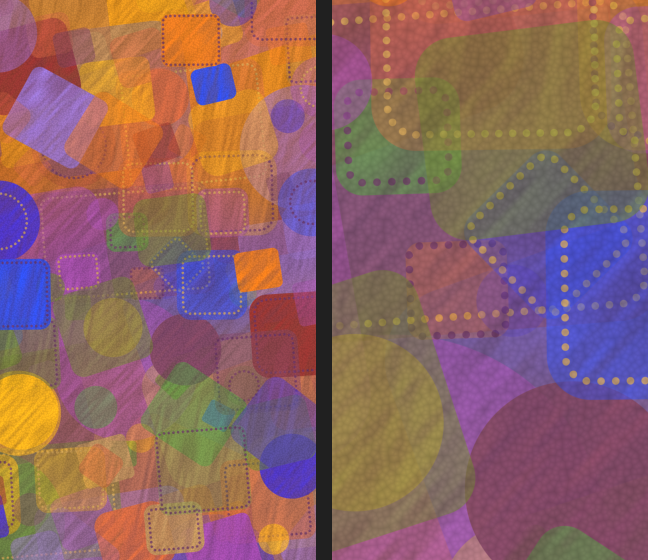
Left: the whole. Right: its middle third, enlarged.
Give the GLSL for this background, as a Shadertoy shader.

```glsl
// Collage of translucent rounded boxes and discs, some with dotted seams, over a
// wash that runs from warm orange to a cool middle band. Shapes are scattered in
// a loop, large to small; cellular grain and brushed streaks roughen the paint.

const int   SHAPES       = 120;
const float LARGE_SHARE  = 0.17;   // first part of the loop: big backdrop shapes
const float DISC_SHARE   = 0.25;
const float SOLID_SHARE  = 0.17;   // small shapes that are almost opaque
const float DOT_SHARE    = 0.30;
const float DOT_RADIUS   = 0.0040; // lengths are in canvas widths
const float DOT_SPACING  = 0.0150;
const float BASE_TILT    = 0.18;
const float GRAIN_CELLS  = 160.0;
const float GRAIN_AMOUNT = 0.15;
const float STREAK_AMOUNT = 0.20;
const float HALF_PI      = 1.570796;
const vec3  WARM_WASH    = vec3(0.90, 0.53, 0.08);
const vec3  EARTH_WASH   = vec3(0.70, 0.43, 0.27);
const vec3  COOL_WASH    = vec3(0.48, 0.32, 0.54);
const vec3  HAZE         = vec3(0.58, 0.43, 0.37);

// Ordered from warm to cool, so a skewed pick shifts the temperature.
const vec3 PAINTS[12] = vec3[12](
    vec3(1.00, 0.72, 0.06), vec3(0.96, 0.48, 0.08), vec3(0.84, 0.40, 0.24),
    vec3(0.76, 0.58, 0.36), vec3(0.58, 0.18, 0.17), vec3(0.40, 0.53, 0.16),
    vec3(0.25, 0.64, 0.22), vec3(0.48, 0.25, 0.38), vec3(0.64, 0.28, 0.70),
    vec3(0.58, 0.43, 0.82), vec3(0.14, 0.28, 0.96), vec3(0.26, 0.18, 0.82));

vec3 hash3(float n) {
    vec3 h = fract(n * vec3(0.1031, 0.1030, 0.0973));
    h += dot(h, h.yxz + 33.33);
    return fract((h.xxy + h.yxx) * h.zyx);
}

vec2 hash2(vec2 cell) {
    vec3 h = fract(cell.xyx * vec3(0.1031, 0.1030, 0.0973));
    h += dot(h, h.yzx + 33.33);
    return fract((h.xx + h.yz) * h.zy);
}

float valueNoise(vec2 p) {
    vec2 i = floor(p), f = fract(p);
    f = f * f * (3.0 - 2.0 * f);
    vec2 e = vec2(1.0, 0.0);
    return mix(mix(hash2(i).x, hash2(i + e).x, f.x),
               mix(hash2(i + e.yx).x, hash2(i + e.xx).x, f.x), f.y);
}

// Distance to the nearest random point, about 0..1.
float cellular(vec2 p) {
    vec2 i = floor(p), f = fract(p);
    float nearest = 2.0;
    for (int k = 0; k < 9; k++) {
        vec2 o = vec2(k % 3 - 1, k / 3 - 1);
        nearest = min(nearest, length(o + hash2(i + o) - f));
    }
    return nearest;
}

mat2 rotation(float a) { return mat2(cos(a), sin(a), -sin(a), cos(a)); }

// Brushed streaks whose direction drifts over the canvas.
float streaks(vec2 p) {
    float steep = valueNoise((rotation(0.2) * p) * vec2(90.0, 9.0));
    float slant = valueNoise((rotation(0.75) * p) * vec2(100.0, 13.0));
    float blend = 0.5 + 0.5 * sin(p.x * 5.0 + 2.0 * sin(p.y * 6.0));
    return mix(steep, slant, blend) - 0.5;
}

// 0 in the warm top, 1 in the middle band, in between below it.
float coolness(float y) {
    float band = (y - 0.90) / 0.25;
    return clamp(exp(-band * band) + 0.55 * smoothstep(0.65, 0.3, y), 0.0, 1.0);
}

vec3 pickPaint(float u, float cool) {
    return PAINTS[int(min(pow(u, mix(1.25, 0.72, cool)) * 12.0, 11.0))];
}

// x: signed distance to a rounded box, y: distance to its inset dotted seam.
vec2 seamedBox(vec2 p, vec2 halfSize, float radius, float inset) {
    vec2 q = abs(p), straight = halfSize - radius, k = q - straight;
    float d = length(max(k, 0.0)) + min(max(k.x, k.y), 0.0) - radius;
    float bend = radius - inset;
    float along = min(q.y, straight.y) + max(straight.x - q.x, 0.0)
                + bend * atan(max(k.y, 0.0), max(k.x, 1e-5));
    float quarter = straight.x + straight.y + bend * HALF_PI;
    float pitch = quarter / max(1.0, round(quarter / DOT_SPACING));
    return vec2(d, length(vec2((fract(along / pitch) - 0.5) * pitch, d + inset)));
}

void mainImage(out vec4 fragColor, in vec2 fragCoord) {
    vec2 p = fragCoord / iResolution.x;
    float height = iResolution.y / iResolution.x;
    float px = 0.8 / iResolution.x;
    float streak = streaks(p);

    // Uneven wash
    float drift = 0.06 * sin(p.x * 4.0 + 3.0 * p.y) + 0.04 * sin(p.x * 9.0 - p.y * 5.0);
    float level = p.y - 0.2 * p.x + 0.1 + drift;
    vec3 col = mix(EARTH_WASH, WARM_WASH, smoothstep(0.75, 1.25, level));
    col = mix(col, COOL_WASH, coolness(level));

    // Scattered shapes
    for (int i = 0; i < SHAPES; i++) {
        float id = float(i), order = id / float(SHAPES);
        vec3 a = hash3(id + 11.0), b = hash3(id + 247.0), c = hash3(id + 531.0);
        vec2 center = fract(id * vec2(0.7549, 0.5698) + 0.12 * a.xy) * vec2(1.16, height + 0.16) - 0.08;
        bool large = order < LARGE_SHARE, disc = b.x < DISC_SHARE;
        float size = large ? mix(0.15, 0.25, a.z) : mix(0.038, 0.135, a.z * mix(a.z, 1.0, 0.4));
        vec2 halfSize = size * vec2(disc ? 1.0 : 1.0 + (large ? 0.7 : 0.15) * b.y, 1.0);
        float radius = disc ? size : size * mix(0.22, 0.48, b.z);
        float tilt = BASE_TILT + (c.x - 0.5) * 0.35 - (c.y < 0.25 ? 0.8 : 0.0);

        vec2 seam = seamedBox((p - center) * rotation(tilt), halfSize, radius, radius * mix(0.22, 0.5, c.z));
        bool solid = !large && b.y > 1.0 - SOLID_SHARE;
        float opacity = solid ? 0.92 : mix(0.22, 0.58, c.z);
        opacity *= 1.0 + 0.35 * streak;
        vec3 paint = pickPaint(fract(b.z * 7.0 + a.x), coolness(center.y));
        col = mix(col, paint, opacity * smoothstep(px, -px, seam.x));

        if (size > 0.05 && c.x < DOT_SHARE) {
            vec3 thread = a.y < 0.45 ? vec3(0.84, 0.66, 0.32) : vec3(0.38, 0.17, 0.40);
            col = mix(col, thread, 0.75 * smoothstep(px, -px, seam.y - DOT_RADIUS));
        }
    }

    // Haze, streaks and paper grain
    col = mix(col, HAZE, 0.08 + 0.14 * valueNoise(p * 5.0));
    float grain = 0.45 - cellular(p * GRAIN_CELLS);
    col *= 1.0 + GRAIN_AMOUNT * grain + STREAK_AMOUNT * streak;
    fragColor = vec4(clamp(col, 0.0, 1.0), 1.0);
}
```
